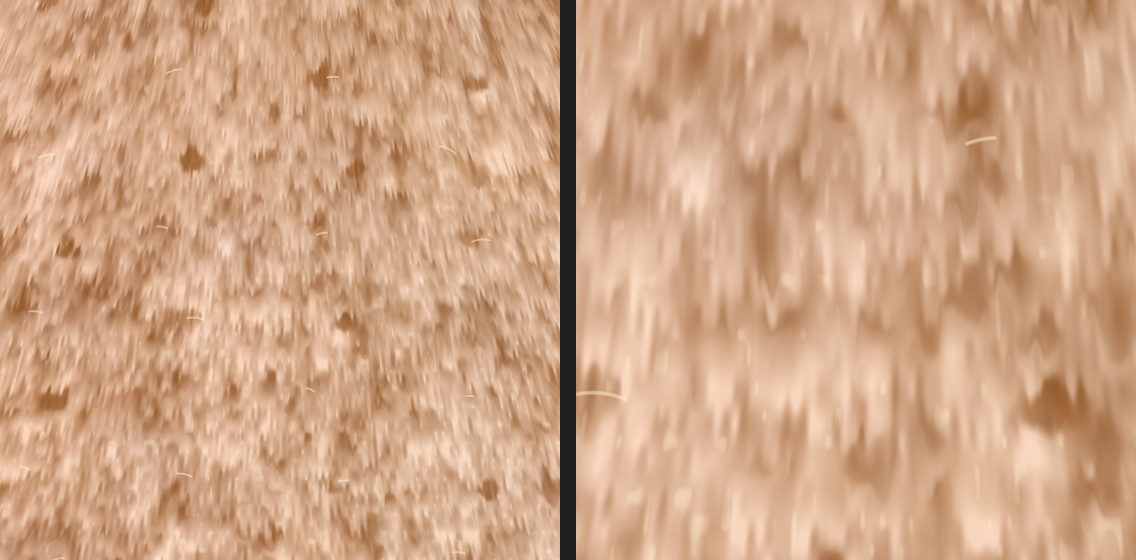
Left: the whole. Right: its middle third, enlarged.
Reproduce this texture procedurally as a Shadertoy shader.

```glsl
// Sunlit freckled skin: streaky mottling, fanned fine fibres, brown spots and pale hairs
#define DARK_TONE vec3(0.635, 0.430, 0.265)
#define PALE_TONE vec3(0.912, 0.775, 0.670)
#define SPOT_TONE vec3(0.600, 0.375, 0.190)
#define GLINT_TONE vec3(1.0, 0.92, 0.80)
#define MEAN_TONE 0.63
#define MOTTLE_SCALE vec2(42.0, 25.0)
#define FIBRE_SCALE vec2(250.0, 46.0)
#define MOTTLE_AMOUNT 0.40
#define FIBRE_AMOUNT 0.36
#define SPOT_COUNT 13
#define HAIR_COUNT 16
#define FAN 0.75

float hash(vec2 p) {
    vec3 q = fract(p.xyx * 0.1031);
    q += dot(q, q.yzx + 33.33);
    return fract((q.x + q.y) * q.z);
}

// Smooth value noise in -1..1
float noise(vec2 p) {
    vec2 i = floor(p), f = fract(p);
    f = f * f * (3.0 - 2.0 * f);
    float low = mix(hash(i), hash(i + vec2(1, 0)), f.x);
    float high = mix(hash(i + vec2(0, 1)), hash(i + vec2(1, 1)), f.x);
    return mix(low, high, f.y) * 2.0 - 1.0;
}

// Evenly spread pseudo-random position
vec2 scatter(float k, vec2 offset) {
    return fract(k * vec2(0.7549, 0.5698) + offset);
}

// Irregular brown spots with ragged edges
float spots(vec2 p, float ragged) {
    float cover = 0.0;
    for (int i = 0; i < SPOT_COUNT; i++) {
        float k = float(i);
        vec2 d = p - scatter(k, vec2(0.57, 0.86));
        float radius = mix(0.010, 0.031, pow(hash(vec2(k, 7.0)), 2.0));
        d.x *= mix(0.65, 1.2, hash(vec2(k, 19.0)));
        float edge = length(d) / radius + ragged;
        float strength = mix(0.45, 0.9, hash(vec2(k, 31.0)));
        cover = max(cover, strength * (1.0 - smoothstep(0.45, 1.35, edge)));
    }
    return cover;
}

// Short, gently bent pale hairs lying across the fibres
float hairs(vec2 p, float pixel) {
    float cover = 0.0;
    for (int i = 0; i < HAIR_COUNT; i++) {
        float k = float(i);
        vec2 d = p - scatter(k, vec2(0.29, 0.595));
        float angle = mix(-0.5, 0.3, hash(vec2(k, 43.0)));
        float c = cos(angle), s = sin(angle);
        d = vec2(c * d.x + s * d.y, c * d.y - s * d.x);
        float halfLength = mix(0.006, 0.016, hash(vec2(k, 57.0)));
        d.y += 10.0 * d.x * d.x;
        d.x = max(abs(d.x) - halfLength, 0.0);
        cover = max(cover, 1.0 - smoothstep(0.0004, 0.0011 + pixel, length(d)));
    }
    return cover;
}

void mainImage(out vec4 fragColor, in vec2 fragCoord) {
    vec2 p = fragCoord / iResolution.y;
    float pixel = 1.0 / iResolution.y;
    float nearness = 1.0 - p.y;

    // Fibre coordinates fan out towards the near edge
    vec2 q = vec2((p.x - 0.4 - 0.05 * p.y) / (0.85 + FAN * nearness) + 2.0, p.y + 3.0);
    q.x += 0.003 * noise(p * 9.0 + 5.0);

    // Fine fibres, also used to pull the mottling into streaks
    float fibre = noise(q * FIBRE_SCALE);
    float strand = noise(q * FIBRE_SCALE * vec2(0.45, 0.55) + 71.0);
    vec2 m = q + vec2(0.002, 0.012) * vec2(strand, fibre);

    // Mottling at three sizes
    float coarse = noise(m * MOTTLE_SCALE * 0.45 + 13.0);
    float medium = noise(m * MOTTLE_SCALE + 29.0);
    float small = noise(m * MOTTLE_SCALE * 2.1 + 47.0);
    float mottle = 0.40 * coarse + 0.62 * medium + 0.48 * small;
    mottle -= 0.45 * smoothstep(0.25, 0.75, -mottle);

    // Broad light: paler to the right of the middle
    float broad = 0.14 * noise(p * 4.5 + 3.0);
    broad += 0.09 * exp(-8.0 * dot(p - vec2(0.82, 0.5), p - vec2(0.82, 0.5)));

    float sharpness = mix(0.6, 1.1, smoothstep(0.0, 0.8, nearness));
    float tone = MEAN_TONE + broad + MOTTLE_AMOUNT * mottle;
    tone += FIBRE_AMOUNT * sharpness * (0.65 * fibre + 0.5 * strand);
    vec3 color = mix(DARK_TONE, PALE_TONE, clamp(tone, -0.2, 1.2));

    // Rosy and golden drift
    float warmth = noise(p * 7.0 + 17.0) + 0.5 * noise(m * 24.0);
    color += warmth * vec3(0.004, -0.004, -0.016);
    color += vec3(0.012, -0.006, -0.002) * (1.0 - smoothstep(0.0, 0.8, p.x));

    // Spots keep a trace of the fibres
    float ragged = 0.35 * medium + 0.35 * small + 0.2 * fibre;
    color = mix(color, SPOT_TONE * (1.0 + 0.1 * fibre), spots(p, ragged));

    // Thin glints and stray hairs
    float glint = smoothstep(0.5, 0.95, noise(q * vec2(230.0, 62.0) + 91.0));
    color = mix(color, GLINT_TONE, 0.42 * sharpness * glint * smoothstep(0.2, 0.9, tone));
    color = mix(color, GLINT_TONE, 0.55 * hairs(p, pixel));

    fragColor = vec4(clamp(color, 0.0, 1.0), 1.0);
}
```
